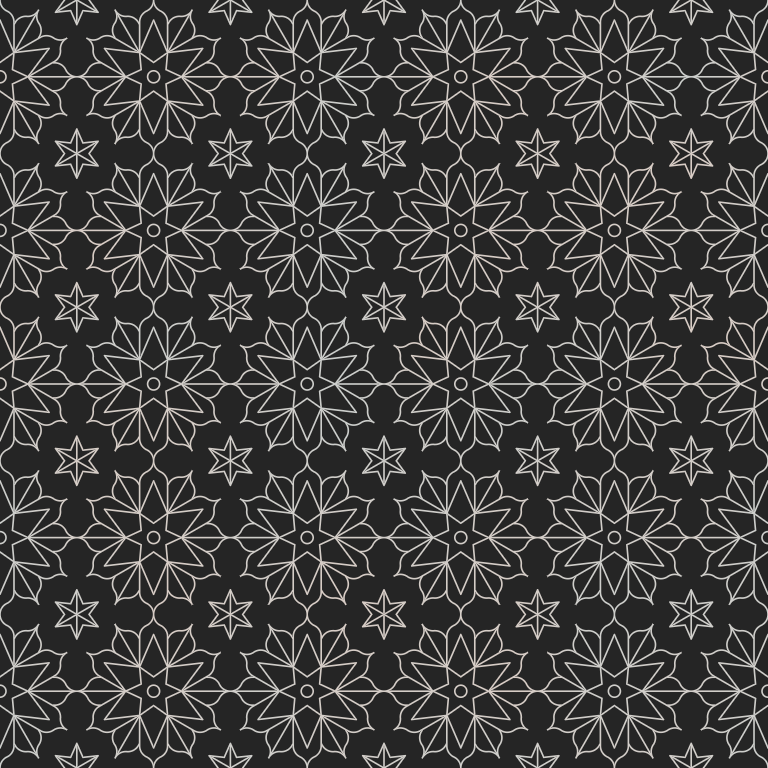
Reproduce this pattern procedurally as a Shadertoy shader.

```glsl
// Line-drawn twelve-petal rosettes on a 5 by 5 grid, with small six-point stars between them.

const float PI = 3.14159265;
const float REPEATS = 5.0;

float hash(vec2 p) {
    return fract(sin(dot(p, vec2(127.1, 311.7))) * 43758.5453);
}

// Value noise that wraps after "period" cells
float wrapNoise(vec2 p, float period) {
    vec2 i = floor(p), f = fract(p);
    f = f * f * (3.0 - 2.0 * f);
    vec2 a = mod(i, period), b = mod(i + 1.0, period);
    return mix(mix(hash(a), hash(vec2(b.x, a.y)), f.x),
               mix(hash(vec2(a.x, b.y)), hash(b), f.x), f.y);
}

float segment(vec2 p, vec2 a, vec2 b) {
    vec2 pa = p - a, ba = b - a;
    return length(pa - ba * clamp(dot(pa, ba) / dot(ba, ba), 0.0, 1.0));
}

vec2 polar(float radius, float degrees) {
    return radius * vec2(cos(radians(degrees)), sin(radians(degrees)));
}

// Folds the plane into one half of n mirrored sectors around +x
vec2 foldSectors(vec2 p, float n) {
    float sector = 2.0 * PI / n;
    float angle = abs(mod(atan(p.y, p.x) + 0.5 * sector, sector) - 0.5 * sector);
    return length(p) * vec2(cos(angle), sin(angle));
}

// Ogee edge: straight side, then two opposed arcs to the petal tip at x = 0.5
float petalEdge(vec2 p) {
    vec2 q = p - vec2(0.428, 0.0455);
    q = dot(q, vec2(-0.072, 0.0455)) < 0.0 ? -q : q;
    float d = abs(length(vec2(max(q.x + 0.072, 0.0), q.y + 0.0342)) - 0.0797);
    return max(d, p.x - 0.5);
}

float rosette(vec2 p) {
    float d = min(abs(length(p) - 0.039), petalEdge(foldSectors(p, 12.0)));
    vec2 q = foldSectors(p, 6.0);
    vec2 starTip = vec2(0.182, 0.0);
    d = min(d, segment(q, starTip, polar(0.0935, 30.0)));  // inner star
    d = min(d, segment(q, starTip, polar(0.369, 30.0)));   // long spikes
    d = min(d, segment(q, starTip, polar(0.352, 15.0)));   // petal sides
    return min(d, segment(q, starTip, vec2(0.5, 0.0)));    // petal ribs
}

float smallStar(vec2 p) {
    vec2 q = foldSectors(p.yx, 6.0);
    vec2 tip = vec2(0.16, 0.0);
    return min(segment(q, tip, polar(0.08, 30.0)), segment(q, vec2(0.0), tip));
}

void mainImage(out vec4 fragColor, in vec2 fragCoord) {
    vec2 uv = fragCoord / iResolution.xy;
    vec2 grid = uv * REPEATS;
    float d = min(rosette(fract(grid + vec2(0.5, 0.0)) - 0.5),
                  smallStar(fract(grid + vec2(0.0, 0.5)) - 0.5));

    // Antialiased line of constant width
    float pixel = REPEATS / min(iResolution.x, iResolution.y);
    float line = clamp(0.5 + (0.0053 - d) / pixel, 0.0, 1.0);

    // Line tint drifts softly between cool and warm grey
    float warmth = wrapNoise(uv * 9.0, 9.0);
    vec3 ink = mix(vec3(0.80, 0.81, 0.80), vec3(0.85, 0.80, 0.77), warmth);
    fragColor = vec4(mix(vec3(0.145), ink, line), 1.0);
}
```
